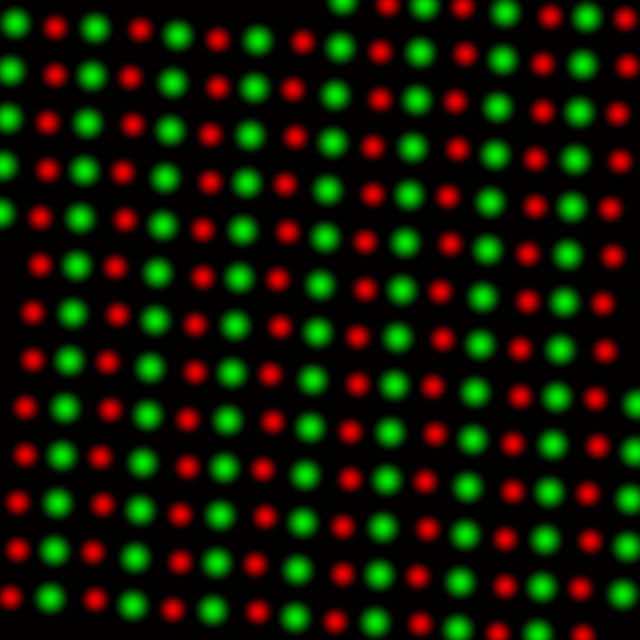
Give the GLSL for this pattern, as a WebGL 1 fragment shader.

```glsl
precision highp float;
// Soft green and red dots on black, arranged on a slightly tilted lattice.
// Each colour is its own lattice, nudged by column and row parity;
// a dot is drawn only when its centre lies inside the canvas.

#define COL_STEP vec2(0.12695, 0.0095)
#define ROW_STEP vec2(-0.00586, 0.0742)
#define ORIGIN vec2(0.0241, 0.0365)
#define GREEN_RADIUS 0.0326
#define RED_RADIUS 0.0273
#define GREEN_INK vec3(0.0, 0.93, 0.0)
#define RED_INK vec3(0.95, 0.0, 0.0)
#define BACKGROUND vec3(0.008, 0.004, 0.0)

uniform vec2 u_resolution;

// Canvas offset to lattice coordinates (column, row)
vec2 toLattice(vec2 p) {
  vec2 c = COL_STEP, r = ROW_STEP;
  return vec2(p.x * r.y - p.y * r.x, c.x * p.y - c.y * p.x) / (c.x * r.y - c.y * r.x);
}

// 1 when the centre is on the canvas, else 0
float insideCanvas(vec2 centre) {
  vec2 inside = step(vec2(0.0), centre) * step(centre, vec2(1.0));
  return inside.x * inside.y;
}

// Coverage of one dot lattice; the odd* offsets shift dots by parity
float dotLattice(vec2 uv, vec2 start, vec2 oddCol, vec2 oddRow, vec2 oddBoth, float radius) {
  vec2 nearest = floor(toLattice(uv - start) + 0.5);
  float coverage = 0.0;
  for (int j = -1; j <= 1; j++) {
    for (int i = -1; i <= 1; i++) {
      vec2 id = nearest + vec2(float(i), float(j));
      vec2 odd = mod(id, 2.0);
      vec2 centre = start + id.x * COL_STEP + id.y * ROW_STEP
                  + odd.x * oddCol + odd.y * oddRow + odd.x * odd.y * oddBoth;
      float glow = 1.0 - smoothstep(0.0, radius, length(uv - centre));
      coverage = max(coverage, glow * insideCanvas(centre));
    }
  }
  return coverage;
}

void main() {
  // Canvas coordinates, measured down from the top left
  vec2 uv = gl_FragCoord.xy / u_resolution;
  uv.y = 1.0 - uv.y;

  float green = dotLattice(uv, ORIGIN, vec2(-0.002, -0.0017),
                           vec2(-0.002, 0.0), vec2(0.0026, 0.0), GREEN_RADIUS);

  // Red dots sit between green columns and zigzag more strongly
  vec2 redStart = ORIGIN + 0.5 * COL_STEP + vec2(-0.001, 0.0018);
  float red = dotLattice(uv, redStart, vec2(0.0059, -0.006),
                         vec2(0.0059, 0.0), vec2(-0.0156, 0.0), RED_RADIUS);

  vec3 colour = max(BACKGROUND, green * GREEN_INK + red * RED_INK);
  gl_FragColor = vec4(colour, 1.0);
}
```
